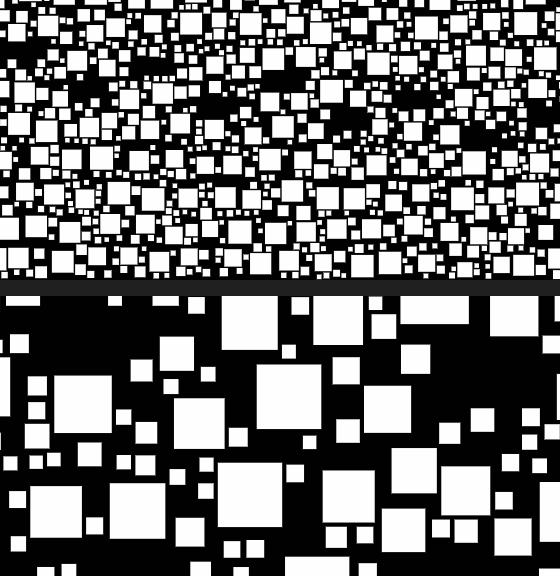
Top: the whole. Bottom: its middle third, enlarged.
Reproduce this pattern procedurally as a WebGL 1 fragment shader.

```glsl
precision highp float;
// White squares packed without overlap on black, around a drifting row of empty slots.
// Five jittered grids go from coarse to fine; each square shrinks until it clears
// the squares of all coarser grids, and is dropped when it gets too small.

uniform vec2 u_resolution;

// Lengths are in canvas heights. Each layer: cell size, smallest and largest square.
#define LAYER0 vec3(0.120, 0.052, 0.083)
#define LAYER1 vec3(0.070, 0.036, 0.055)
#define LAYER2 vec3(0.060, 0.025, 0.050)
#define LAYER3 vec3(0.045, 0.017, 0.035)
#define LAYER4 vec3(0.032, 0.016, 0.024)
#define GAP 0.005
#define MIN_HALF 0.0078
#define SLOT_STEP 0.234
#define SLOT_HALF vec2(0.068, 0.027)
#define SLOT_DRIFT 0.029
#define PAPER vec3(0.995)
#define INK vec3(0.005)

vec3 hash3(vec3 p) {
    p = fract(p * vec3(0.1031, 0.1030, 0.0973));
    p += dot(p, p.yxz + 33.33);
    return fract((p.xxy + p.yxx) * p.zyx);
}

// Distance from a point to the empty slot of its column.
float slotDistance(vec2 p) {
    float column = floor(p.x / SLOT_STEP + 0.15);
    float top = 0.18 + SLOT_DRIFT * column + 0.11 * mod(column, 2.0);
    vec2 centre = vec2((column + 0.35) * SLOT_STEP, 1.0 - top);
    vec2 d = abs(p - centre) - SLOT_HALF;
    return max(d.x, d.y);
}

// Drops squares that are too small; a square is (centre, half size).
vec3 keep(vec3 square) {
    return vec3(square.xy, square.z < MIN_HALF ? 0.0 : square.z);
}

// Candidate square of the cell holding p; rows are shifted at random.
vec3 candidate(vec2 p, vec3 layer) {
    float cell = layer.x;
    float seed = cell * 1000.0;
    float row = floor(p.y / cell);
    float shift = cell * hash3(vec3(row, seed, 7.0)).x;
    vec2 id = vec2(floor((p.x + shift) / cell), row);
    vec3 h = hash3(vec3(id, seed));
    float size = mix(layer.y, layer.z, h.z);
    vec2 centre = (id + 0.5) * cell - vec2(shift, 0.0);
    centre += (h.xy - 0.5) * (cell - size - GAP);
    return keep(vec3(centre, min(0.5 * size, slotDistance(centre) - GAP)));
}

// Shrinks a square to leave a gap to another one.
vec3 fit(vec3 square, vec3 other) {
    vec2 d = abs(square.xy - other.xy);
    float room = max(d.x, d.y) - other.z - GAP;
    return vec3(square.xy, other.z > 0.0 ? min(square.z, room) : square.z);
}

// Offsets of half a cell reach the four cells around a square.
vec2 corner(int i) {
    float k = float(i);
    return vec2(mod(k, 2.0), floor(k / 2.0)) - 0.5;
}

vec3 square0(vec2 p) {
    return candidate(p, LAYER0);
}

vec3 square1(vec2 p) {
    vec3 s = candidate(p, LAYER1);
    for (int i = 0; i < 4; i++) {
        if (s.z < MIN_HALF) break;
        s = fit(s, square0(s.xy + corner(i) * LAYER0.x));
    }
    return keep(s);
}

vec3 square2(vec2 p) {
    vec3 s = candidate(p, LAYER2);
    for (int i = 0; i < 4; i++) {
        if (s.z < MIN_HALF) break;
        s = fit(s, square0(s.xy + corner(i) * LAYER0.x));
        s = fit(s, square1(s.xy + corner(i) * LAYER1.x));
    }
    return keep(s);
}

vec3 square3(vec2 p) {
    vec3 s = candidate(p, LAYER3);
    for (int i = 0; i < 4; i++) {
        if (s.z < MIN_HALF) break;
        s = fit(s, square0(s.xy + corner(i) * LAYER0.x));
        s = fit(s, square1(s.xy + corner(i) * LAYER1.x));
        s = fit(s, square2(s.xy + corner(i) * LAYER2.x));
    }
    return keep(s);
}

vec3 square4(vec2 p) {
    vec3 s = candidate(p, LAYER4);
    for (int i = 0; i < 4; i++) {
        if (s.z < MIN_HALF) break;
        s = fit(s, square0(s.xy + corner(i) * LAYER0.x));
        s = fit(s, square1(s.xy + corner(i) * LAYER1.x));
        s = fit(s, square2(s.xy + corner(i) * LAYER2.x));
        s = fit(s, square3(s.xy + corner(i) * LAYER3.x));
    }
    return keep(s);
}

// Smooth coverage of one pixel by a square.
float cover(vec2 p, vec3 square) {
    vec2 d = abs(p - square.xy) - square.z;
    float edge = clamp(0.5 - max(d.x, d.y) * u_resolution.y, 0.0, 1.0);
    return square.z > 0.0 ? edge : 0.0;
}

void main() {
    vec2 p = gl_FragCoord.xy / u_resolution.y;
    float white = max(cover(p, square0(p)), cover(p, square1(p)));
    white = max(white, max(cover(p, square2(p)), cover(p, square3(p))));
    if (white < 1.0) white = max(white, cover(p, square4(p)));
    gl_FragColor = vec4(mix(INK, PAPER, white), 1.0);
}
```
